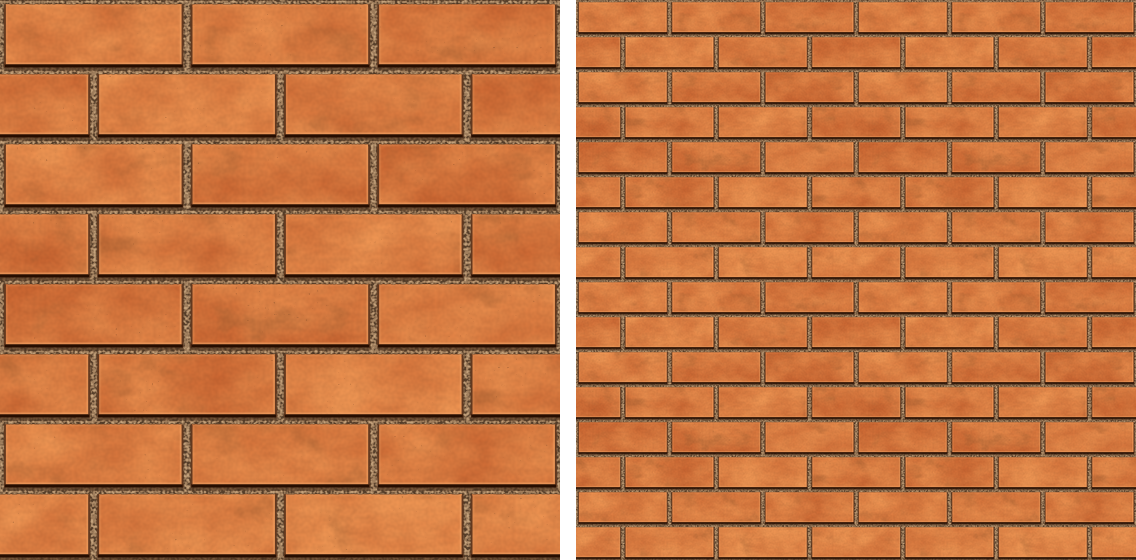
Left: one tile. Right: repeated 2 by 2.
Give the GLSL for this texture, as a Shadertoy shader.

```glsl
const vec2 GRID = vec2(3.0, 8.0);        // bricks across and down
const vec2 CELL = vec2(256.0, 96.0);     // one brick with its joint, canvas = 768 units

vec2 hash2(vec2 p) {
    p = vec2(dot(p, vec2(127.1, 311.7)), dot(p, vec2(269.5, 183.3)));
    return fract(sin(p) * 43758.55);
}

vec2 gradientAt(vec2 cell, float period) {
    float angle = 6.2832 * hash2(mod(cell, period)).x;
    return vec2(cos(angle), sin(angle));
}

// Gradient noise, about -0.7 to 0.7, wrapping at a whole period
float noise(vec2 p, float period) {
    vec2 i = floor(p), f = p - i;
    vec2 u = f * f * f * (f * (f * 6.0 - 15.0) + 10.0);
    vec2 e = vec2(1.0, 0.0);
    float a = dot(gradientAt(i, period), f);
    float b = dot(gradientAt(i + e.xy, period), f - e.xy);
    float c = dot(gradientAt(i + e.yx, period), f - e.yx);
    float d = dot(gradientAt(i + e.xx, period), f - e.xx);
    return mix(mix(a, b, u.x), mix(c, d, u.x), u.y);
}

float fbm(vec2 p) {
    float sum = 0.0, amp = 1.0;
    for (int k = 0; k < 4; k++) {
        sum += amp * noise(p, 256.0);
        p = p * 2.03 + 17.3;
        amp *= 0.5;
    }
    return sum;
}

// Signed distance to the box with corners lo and hi
float box(vec2 p, vec2 lo, vec2 hi) {
    vec2 d = abs(p - 0.5 * (lo + hi)) - 0.5 * (hi - lo);
    return length(max(d, 0.0)) + min(max(d.x, d.y), 0.0);
}

vec3 mortarColor(float grain, float coarse) {
    vec3 sand = mix(vec3(0.62, 0.49, 0.36), vec3(0.77, 0.64, 0.49), smoothstep(0.0, 0.5, grain));
    return mix(sand, vec3(0.34, 0.25, 0.17), smoothstep(0.0, 0.45, -grain - 0.4 * coarse));
}

vec3 brickColor(vec2 p, vec2 id) {
    vec2 seed = hash2(id + 3.7);
    vec2 q = p + 900.0 * seed;
    float blotch = fbm(q / vec2(95.0, 70.0));
    float tone = 0.57 + 0.5 * (seed.x - 0.5) + 0.6 * blotch;
    vec3 c = mix(vec3(0.77, 0.39, 0.19), vec3(0.90, 0.56, 0.31), clamp(tone, 0.0, 1.0));
    // Smoky patches, fine grain and a few small pits
    float smoke = smoothstep(0.15, 0.75, fbm(q.yx / vec2(60.0, 80.0) + 40.0));
    c = mix(c, vec3(0.67, 0.39, 0.20), 0.5 * smoke);
    c *= 1.0 + 0.05 * noise(q / 5.0, 512.0) + 0.04 * noise(q / vec2(22.0, 9.0), 512.0);
    float pit = smoothstep(0.42, 0.62, noise(q / 4.0 + 60.0, 512.0));
    return c * (1.0 - 0.16 * pit * smoothstep(-0.1, 0.5, blotch));
}

void mainImage(out vec4 fragColor, in vec2 fragCoord) {
    vec2 uv = fragCoord / iResolution.xy;
    float aa = 0.6 * 768.0 / min(iResolution.x, iResolution.y);

    // Running bond: even rows shift by half a brick
    vec2 wall = uv * GRID * CELL + vec2(0.0, 2.0);
    float row = floor(wall.y / CELL.y);
    wall.x += 0.5 * CELL.x * (1.0 - mod(row, 2.0));
    vec2 id = mod(floor(wall / CELL), GRID);
    vec2 p = mod(wall, CELL);

    float grain = noise(uv * 210.0, 210.0);
    float coarse = noise(uv * 90.0 + 0.5, 90.0);
    vec3 color = mortarColor(grain, coarse);

    // Shaded mortar around the brick, deepest below it
    float shade = box(p, vec2(5.0, 1.0), vec2(252.0, 92.5)) + 2.5 * grain;
    color = mix(color, vec3(0.37, 0.26, 0.17) * (1.0 + 0.4 * grain), 0.9 * smoothstep(2.5, -1.0, shade));

    // Brown sides and the dark underside
    float side = box(p, vec2(5.5, 6.0), vec2(251.5, 92.0)) + 0.8 * grain;
    color = mix(color, vec3(0.38, 0.22, 0.12), smoothstep(aa, -aa, side));
    float lip = box(p, vec2(6.5, 5.5), vec2(250.5, 9.5));
    color = mix(color, vec3(0.15, 0.05, 0.0), smoothstep(aa, -aa, lip));

    // Brick face with a pale rim, brightest at the right and bottom
    float face = box(p, vec2(8.0, 10.0), vec2(249.0, 92.0)) + 0.7 * grain * smoothstep(86.0, 92.0, p.y);
    vec3 brick = brickColor(p, id);
    float rim = smoothstep(-4.0, -1.0, face);
    float lit = max(smoothstep(243.0, 248.0, p.x), smoothstep(15.0, 11.0, p.y));
    brick = mix(brick, vec3(0.95, 0.63, 0.38), rim * mix(0.25, 0.6, lit));
    color = mix(color, brick, smoothstep(aa, -aa, face));

    fragColor = vec4(color, 1.0);
}
```
